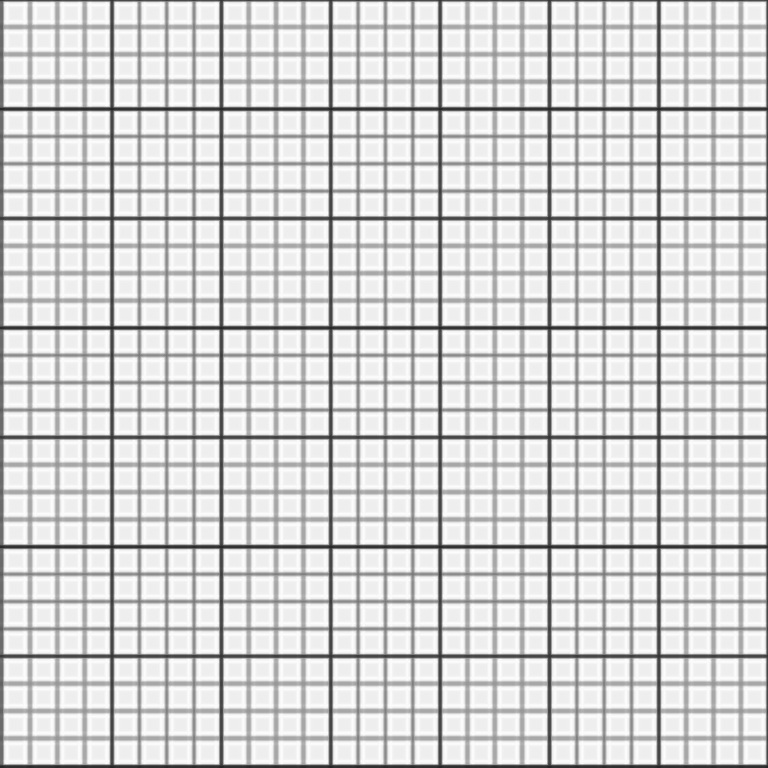
Reproduce this pattern procedurally as a Shadertoy shader.

```glsl
// Grey graph paper: dark major lines with three fainter minor lines between.
// Each axis is a 1D profile of soft ink bands with pale fringes beside them;
// alternate major cells switch between wide soft and narrow crisp minor lines.

// Dark band of full ink within inner, fading out at outer.
float band(float d, float inner, float outer) {
    float pixel = 1.0 / min(iResolution.x, iResolution.y);
    return 1.0 - smoothstep(inner, max(outer, inner + 1.5 * pixel), d);
}

// Returns line tone (1 is bare paper) and fringe strength along one axis.
// p is measured from the first major line.
vec2 axisProfile(float p, float period, float majorTone, float toneSwing, float edgeTone) {
    float step4 = period / 4.0;
    float index = floor(p / step4 + 0.5);
    float d = abs(p - index * step4);
    float cell = floor(p / period);
    float crisp = mod(cell, 2.0);
    bool isMajor = mod(index, 4.0) < 0.5;

    float tone;
    if (isMajor) {
        float major = index / 4.0;
        tone = majorTone + toneSwing * mod(major, 2.0);
        if (index < 0.5) {            // border line runs off the sheet
            tone = edgeTone;
            d = max(p + 0.0013, 0.0);
        }
        tone = mix(1.0, tone, band(d, 0.0008, 0.0043));
    } else {
        float ink = band(d, mix(0.0012, 0.0002, crisp), mix(0.0049, 0.0044, crisp));
        tone = mix(1.0, mix(0.70, 0.58, crisp), ink);
    }
    float offset = (d - 0.0072) / 0.0022;
    return vec2(tone, exp(-offset * offset));
}

void mainImage(out vec4 fragColor, in vec2 fragCoord) {
    vec2 uv = fragCoord / iResolution.xy;

    vec2 across = axisProfile(uv.x - 0.0035, 0.1424, 0.29, 0.0, 0.45);
    vec2 down = axisProfile(uv.y - 0.0030, 0.1425, 0.21, 0.08, 0.20);

    // Paper brightens in the fringes next to the lines
    float paper = 0.935 + 0.052 * max(across.y, down.y);

    // Crossings are only a little darker than the darker line
    float darker = min(across.x, down.x);
    float lighter = max(across.x, down.x);
    float shade = paper * darker * mix(1.0, lighter, 0.3);

    fragColor = vec4(vec3(shade), 1.0);
}
```
